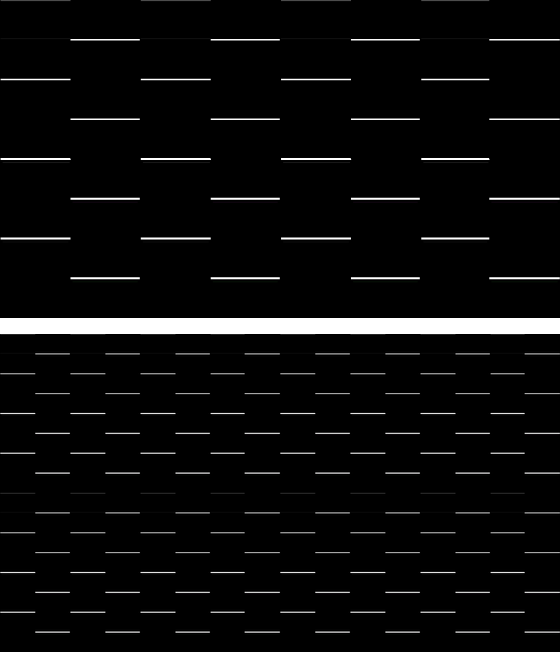
Top: one tile. Bottom: repeated 2 by 2.
This pattern is drawn by a WebGL 2 fragment shader. Its source:

```glsl
#version 300 es
precision highp float;
// Staggered white dashes on black: four pairs of columns by eight rows, with
// alternate rows shifted by one column. Each dash is a box with exact pixel
// coverage; rows thicken downwards, the top row is dim, and faint echoes remain.

#define COLUMNS 8.0
#define ROWS 8.0
#define THIN 0.037         // dash height in rows, upper half
#define THICK 0.051        // dash height in rows, lower half
#define DIM_HEIGHT 0.0276  // height of the top row's dash
#define DIM_LEVEL 0.30
#define GAP 0.008          // gap before each column pair, in columns
#define DRIFT 0.0034       // extra shift per column pair
#define SLANT 0.2          // skew of the dash ends in the middle row
#define ECHO_OFFSET 0.088  // echo distance below its dash, in rows

uniform vec2 u_resolution;
out vec4 fragColor;

// Share of a pixel of width w, centred on x, that lies between a and b.
float coverage(float a, float b, float x, float w) {
    return clamp(min(b, x + 0.5 * w) - max(a, x - 0.5 * w), 0.0, w) / w;
}

// Coverage of a horizontal band with the given centre and height.
float band(float y, float centre, float height, float w) {
    return coverage(centre - 0.5 * height, centre + 0.5 * height, y, w);
}

void main() {
    vec2 uv = gl_FragCoord.xy / u_resolution;
    vec2 grid = vec2(COLUMNS, ROWS);
    vec2 pixel = grid / u_resolution;
    vec2 p = vec2(uv.x, 1.0 - uv.y) * grid;

    // Nearest row, counted from the top and wrapped
    float nearest = floor(p.y + 0.5);
    float y = p.y - nearest;
    float row = mod(nearest, ROWS);
    bool oddRow = mod(row, 2.0) > 0.5;
    bool topRow = row < 0.5;
    bool middleRow = row == 0.5 * ROWS;
    bool lowerHalf = row >= 0.5 * ROWS;

    // Column pair: a first dash up to the joint, a second one after it
    float pair = floor(p.x / 2.0);
    float x = p.x - 2.0 * pair;
    float start = GAP + DRIFT * pair;
    float joint = pair > 0.5 * COLUMNS - 1.5 ? 0.99 : 1.007 + DRIFT * pair;
    float finish = 1.997;
    float skew = middleRow ? SLANT * y : 0.0;
    vec2 span = oddRow ? vec2(joint, finish) : vec2(start, joint + skew);

    // Main dash
    float height = topRow ? DIM_HEIGHT : (lowerHalf ? THICK : THIN);
    float centre = topRow ? 0.5 * DIM_HEIGHT : 0.0;
    float level = topRow ? DIM_LEVEL : 1.0;
    float dash = coverage(span.x, span.y, x, pixel.x)
               * band(y, centre, height, pixel.y);
    vec3 color = vec3(level * dash);

    // Faint echo below the lower dashes, lightly tinted on odd rows
    vec3 echoColor = vec3(middleRow ? 0.09 : 0.04);
    if (row == 5.0) echoColor = vec3(0.06, 0.02, 0.06);
    if (row == 7.0) echoColor = vec3(0.02, 0.06, 0.02);
    float echo = coverage(span.x + 0.03, span.y - 0.03, x, pixel.x)
               * band(y, ECHO_OFFSET, 0.0276, pixel.y);
    if (lowerHalf) color += echoColor * echo;

    // Faint trace in the empty cells of the first odd row
    float trace = coverage(start, joint, x, pixel.x)
                * band(y, -0.03, 0.0276, pixel.y);
    if (row == 1.0) color += 0.06 * trace;

    fragColor = vec4(min(color, 1.0), 1.0);
}
```
